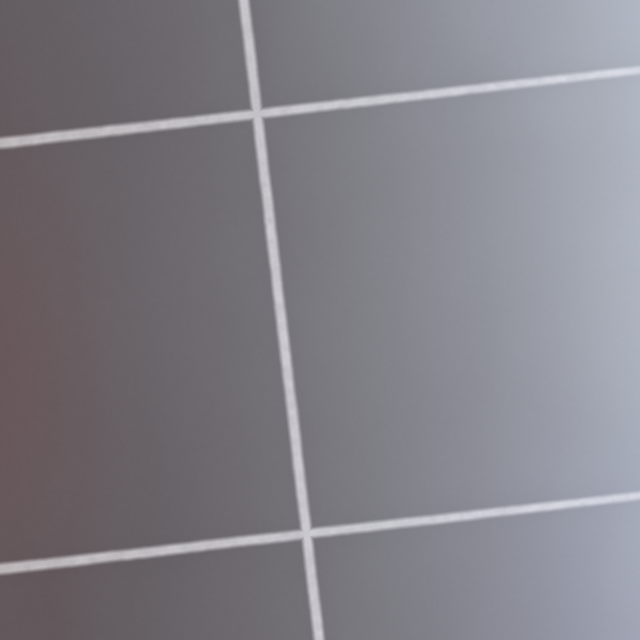
Write a WebGL 2 fragment shader that draws this pattern.

```glsl
#version 300 es
precision highp float;

uniform vec2 u_resolution;
out vec4 fragColor;

const float TILE_SIZE = 0.6653;
const vec2 GRID_ORIGIN = vec2(0.4985, 0.1107);
const vec2 GRID_SKEW = vec2(0.1175, -0.1146);

float hash(vec2 p) {
  vec3 q = fract(vec3(p.xyx) * 0.1031);
  q += dot(q, q.yzx + 33.33);
  return fract((q.x + q.y) * q.z);
}

float valueNoise(vec2 p) {
  vec2 cell = floor(p);
  vec2 f = fract(p);
  f = f * f * (3.0 - 2.0 * f);
  float low = mix(hash(cell), hash(cell + vec2(1.0, 0.0)), f.x);
  float high = mix(hash(cell + vec2(0.0, 1.0)), hash(cell + 1.0), f.x);
  return mix(low, high, f.y);
}

float fbm(vec2 p, int octaves) {
  float sum = 0.0;
  float amplitude = 0.5;
  for (int i = 0; i < octaves; i++) {
    sum += amplitude * (valueNoise(p) - 0.5);
    p = p * 2.03 + 17.0;
    amplitude *= 0.5;
  }
  return sum;
}

// Skewed grid coordinates, one unit per tile
vec2 tileCoords(vec2 p, vec2 origin, vec2 skew, float size) {
  return (p + skew * p.yx - origin) / size;
}

// Distance to the nearest joint on each axis, in canvas units
vec2 jointDistance(vec2 grid, float size) {
  return abs(fract(grid + 0.5) - 0.5) * size;
}

float softBand(float dist, float halfWidth, float blur) {
  return 1.0 - smoothstep(halfWidth - blur, halfWidth + blur, dist);
}

// Warm shade at the left rising to cool daylight at the right
vec3 daylight(float t) {
  return vec3(0.385, 0.355, 0.370)
       + t * vec3(0.08, 0.13, 0.14)
       + t * t * vec3(0.20, 0.20, 0.22);
}

vec3 tileSurface(vec2 p, vec2 tileId) {
  float light = p.x + 0.14 * (p.y - 0.5) + 0.09 * fbm(p * 4.0, 3);
  vec3 color = daylight(clamp(light, 0.0, 1.1));

  // Reddish reflection and a cooler lower right corner
  float warmth = exp(-dot(p - vec2(0.0, 0.4), (p - vec2(0.0, 0.4)) * vec2(45.0, 9.0)));
  color += warmth * vec3(0.022, -0.012, -0.016);
  float coolness = smoothstep(0.5, 1.0, p.x) * (1.0 - smoothstep(0.0, 0.6, p.y));
  color += coolness * vec3(0.0, 0.0, 0.02);

  // Slight tone change per tile
  return color + 0.012 * (hash(tileId + 7.0) - 0.5);
}

void main() {
  vec2 p = gl_FragCoord.xy / u_resolution.y;
  float pixel = 1.0 / u_resolution.y;

  // Joints wander a little along their length
  vec2 wobble = 0.0015 * vec2(fbm(p.yx * 22.0, 2), fbm(p * 22.0 + 9.0, 2));
  vec2 grid = tileCoords(p + wobble, GRID_ORIGIN, GRID_SKEW, TILE_SIZE);
  vec2 dist = jointDistance(grid, TILE_SIZE);

  // Horizontal joints thin out toward the right
  float ragged = 0.0012 * fbm(p * 70.0, 2);
  vec2 halfWidth = vec2(0.0078, mix(0.0082, 0.0058, p.x)) + ragged;
  float blur = 0.0032 + pixel;
  float vertical = softBand(dist.x, halfWidth.x, blur);
  float horizontal = softBand(dist.y, halfWidth.y, blur);
  float joint = max(vertical, horizontal);

  // Tile face with a faint dark rim beside each joint
  vec3 color = tileSurface(p, floor(grid));
  float rim = exp(-min(dist.x, dist.y) * 70.0);
  color *= 1.0 - 0.035 * rim;

  // Mottled pale grout
  vec3 grout = mix(vec3(0.76, 0.74, 0.75), vec3(0.85, 0.86, 0.90), p.x);
  grout += 0.09 * fbm(p * 90.0, 3);
  color = mix(color, grout, joint * 0.95);

  // Fine surface grain
  color += 0.012 * fbm(p * 190.0, 2);
  fragColor = vec4(clamp(color, 0.0, 1.0), 1.0);
}
```
